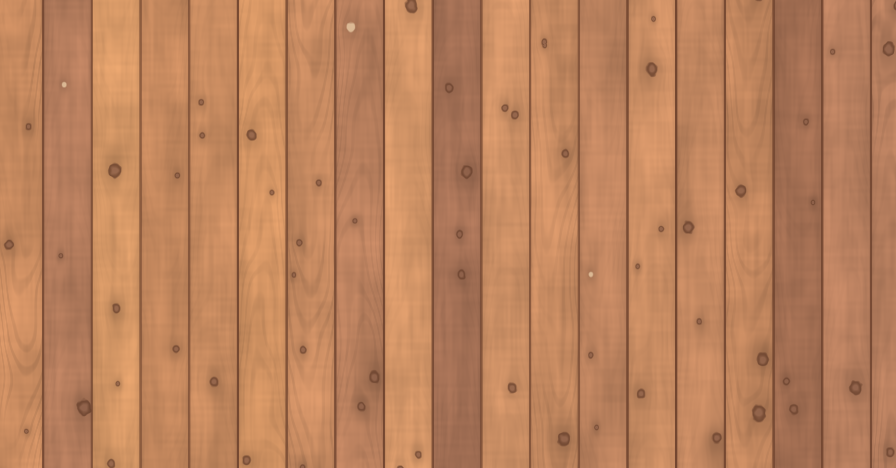
Write a Shadertoy shader that draws this texture.

```glsl
// A wall of upright cedar boards with thin dark seams between them.
// Each board has its own tone, streaked or arched grain from layered noise,
// faint saw marks, and hashed knots that bend the grain around them.

const float BOARDS = 18.4;        // boards across the canvas
const float FIRST_CUT = 0.114;    // part of the first board lost at the left
const float SEAM_HALF = 0.024;    // half seam width, in board widths
const float KNOT_STEP = 1.45;     // height of one knot cell, in board widths
const float KNOT_CHANCE = 0.52;
const float RESIN_CHANCE = 0.05;  // share of knots that are pale
const float STREAK_DEPTH = 0.11;
const float RING_DEPTH = 0.075;
const float SAW_DEPTH = 0.035;
const float BLOTCH_DEPTH = 0.13;

const vec3 AMBER_DARK = vec3(0.69, 0.45, 0.29);
const vec3 AMBER_LIGHT = vec3(0.89, 0.64, 0.425);
const vec3 ROSE_DARK = vec3(0.61, 0.415, 0.32);
const vec3 ROSE_LIGHT = vec3(0.84, 0.59, 0.455);
const vec3 SEAM_COLOR = vec3(0.42, 0.25, 0.17);
const vec3 KNOT_RIM = vec3(0.42, 0.26, 0.18);
const vec3 KNOT_CORE = vec3(0.56, 0.38, 0.29);
const vec3 RESIN = vec3(0.91, 0.79, 0.64);

// Per board: x = lightness, y = rosiness
const vec2 TONES[19] = vec2[19](
    vec2(0.52, 0.3), vec2(0.34, 0.8), vec2(0.85, 0.1), vec2(0.52, 0.3),
    vec2(0.58, 0.3), vec2(0.68, 0.1), vec2(0.58, 0.4), vec2(0.40, 0.7),
    vec2(0.80, 0.3), vec2(0.16, 0.9), vec2(0.76, 0.4), vec2(0.62, 0.4),
    vec2(0.50, 0.6), vec2(0.66, 0.4), vec2(0.56, 0.5), vec2(0.52, 0.4),
    vec2(0.06, 0.8), vec2(0.42, 0.8), vec2(0.44, 0.8));

float hash(vec2 p) {
    vec3 q = fract(vec3(p.xyx) * 0.1031);
    q += dot(q, q.yzx + 33.33);
    return fract((q.x + q.y) * q.z);
}

float noise(vec2 p) {
    vec2 i = floor(p), f = fract(p);
    f = f * f * (3.0 - 2.0 * f);
    return mix(mix(hash(i), hash(i + vec2(1, 0)), f.x),
               mix(hash(i + vec2(0, 1)), hash(i + vec2(1, 1)), f.x), f.y);
}

// Brightness change of the grain at g, with x across the board
float grain(vec2 g, float board) {
    vec2 seed = vec2(board * 37.0, board * 11.0);
    float streaks = 0.6 * noise(g * vec2(9.0, 0.7) + seed)
                  + 0.4 * noise(g * vec2(21.0, 1.6) + seed) - 0.5;
    float wander = noise(vec2(g.y * 0.45, board * 7.3));
    float x = g.x - 0.3 - 0.4 * wander;
    float slope = mix(-0.9, 0.9, step(0.5, hash(seed + 3.0)));
    float arches = 10.0 * x * x + slope * g.y + 1.2 * noise(g * vec2(3.0, 1.1) + seed);
    float rings = smoothstep(0.1, 1.0, sin(6.2832 * arches));
    float figured = smoothstep(0.35, 0.75, hash(seed + 5.0))
                  * smoothstep(0.25, 0.6, noise(g * vec2(0.8, 0.35) + seed + 9.0));
    return STREAK_DEPTH * streaks - RING_DEPTH * (rings - 0.3) * (0.2 + 0.8 * figured);
}

void mainImage(out vec4 fragColor, in vec2 fragCoord) {
    float pixel = BOARDS / iResolution.x;
    vec2 p = fragCoord * pixel + vec2(FIRST_CUT, 0.0);
    float board = floor(p.x);
    vec2 local = vec2(p.x - board, p.y);

    // Knots: shade, cover and bend gathered from the nearby cells
    vec2 flow = local;
    float halo = 0.0, cover = 0.0;
    vec3 knotColor = KNOT_CORE;
    for (int k = -1; k <= 1; k++) {
        vec2 cell = vec2(board, floor(p.y / KNOT_STEP) + float(k)) + 17.0;
        if (hash(cell) > KNOT_CHANCE) continue;
        vec2 center = vec2(mix(0.15, 0.85, hash(cell + 41.0)),
                           (cell.y - 17.0 + hash(cell + 83.0)) * KNOT_STEP);
        float size = hash(cell + 127.0);
        float radius = mix(0.045, 0.15, size * size);
        vec2 d = local - center;
        float dist = length(d * vec2(1.0, 0.85)) + 0.3 * radius * (noise(d * 14.0 + cell) - 0.5);
        float near = exp(-dot(d, d * vec2(1.0, 0.4)) / (5.0 * radius * radius));
        flow.x -= 0.7 * d.x * near;
        halo = max(halo, near);
        float inside = 1.0 - smoothstep(radius - pixel, radius + pixel, dist);
        if (inside > cover) {
            float rim = smoothstep(0.3, 0.85, dist / radius);
            vec3 wood = mix(KNOT_CORE, KNOT_RIM, rim);
            knotColor = hash(cell + 211.0) < RESIN_CHANCE ? RESIN : wood;
            cover = inside;
        }
    }

    // Board tone, grain, weathering and cross-cut saw marks
    vec2 tone = TONES[clamp(int(board), 0, 18)];
    float blotch = noise(local * vec2(1.3, 0.6) + board * 19.0)
                 + 0.5 * noise(local * vec2(2.5, 2.2) + board * 29.0) - 0.75;
    float saw = noise(vec2(local.x * 1.5 + board * 13.0, p.y * 13.0)) - 0.5;
    float light = 1.0 + grain(flow, board) + BLOTCH_DEPTH * blotch + SAW_DEPTH * saw;
    vec3 wood = mix(mix(AMBER_DARK, AMBER_LIGHT, tone.x),
                    mix(ROSE_DARK, ROSE_LIGHT, tone.x), tone.y);
    vec3 color = wood * light * (1.0 - 0.13 * halo);
    color = mix(color, knotColor, 0.8 * cover);

    // Seams, with a soft shade along the board edges
    float edge = min(local.x, 1.0 - local.x);
    color *= 1.0 - 0.1 * exp(-edge * 18.0);
    float seam = 1.0 - smoothstep(SEAM_HALF - 0.5 * pixel, SEAM_HALF + 0.5 * pixel, edge);
    color = mix(color, SEAM_COLOR, seam * mix(0.6, 0.9, hash(vec2(floor(p.x + 0.5), 5.0))));

    fragColor = vec4(color, 1.0);
}
```
